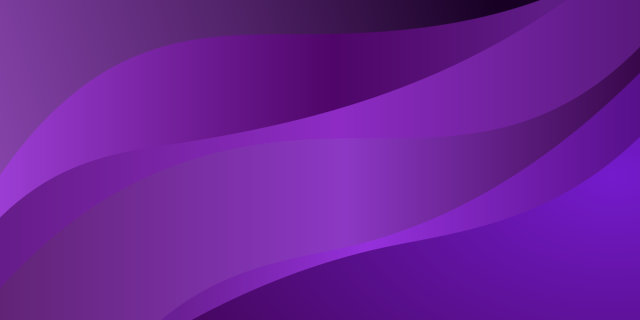
A WebGL 2 fragment shader for this background:

```glsl
#version 300 es
precision highp float;
// Layered purple ribbons sweeping from lower left to upper right.
// Each ribbon lies below a smooth two-piece Hermite curve and is filled
// with a three-stop gradient; layers are painted from top to bottom.

uniform vec2 u_resolution;
out vec4 fragColor;

// The canvas spans 2 x 1 units.
const vec2 CANVAS = vec2(2.0, 1.0);

// An edge passes through three knots, each holding x, height and slope.
struct Edge { vec3 start, middle, end; };

const Edge EDGES[5] = Edge[5](
    Edge(vec3(0.0, 0.453, 1.44), vec3(0.938, 0.893, 0.0), vec3(1.688, 1.0, 0.36)),
    Edge(vec3(0.0, 0.320, 0.98), vec3(0.625, 0.563, 0.17), vec3(1.771, 1.0, 0.70)),
    Edge(vec3(0.0, 0.099, 1.10), vec3(1.107, 0.568, 0.0), vec3(2.0, 0.854, 1.02)),
    Edge(vec3(0.503, 0.0, 0.83), vec3(1.042, 0.219, 0.20), vec3(2.0, 0.773, 1.0)),
    Edge(vec3(0.599, 0.0, 0.54), vec3(1.250, 0.237, 0.19), vec3(2.0, 0.573, 0.97)));

// A ramp holds its three stop positions and their colours.
struct Ramp { vec3 stops, first, second, third; };

const Ramp SKY = Ramp(vec3(-0.15, 0.75, 1.55),
    vec3(0.52, 0.26, 0.66), vec3(0.31, 0.13, 0.40), vec3(0.09, 0.0, 0.14));
const float SKY_TILT = 0.3;

const Ramp RIBBONS[4] = Ramp[4](
    Ramp(vec3(0.0, 1.04, 1.7),
        vec3(0.61, 0.24, 0.83), vec3(0.31, 0.02, 0.41), vec3(0.37, 0.11, 0.52)),
    Ramp(vec3(0.0, 1.06, 2.0),
        vec3(0.40, 0.11, 0.54), vec3(0.555, 0.17, 0.77), vec3(0.35, 0.10, 0.49)),
    Ramp(vec3(0.0, 1.08, 2.0),
        vec3(0.38, 0.14, 0.46), vec3(0.55, 0.22, 0.77), vec3(0.22, 0.03, 0.29)),
    Ramp(vec3(0.56, 1.15, 2.0),
        vec3(0.42, 0.12, 0.58), vec3(0.585, 0.19, 0.86), vec3(0.34, 0.06, 0.54)));

// Radial glow that fills the lower right corner.
const vec2 GLOW_CENTER = vec2(1.92, 0.45);
const vec2 GLOW_RADII = vec2(1.45, 0.95);
const vec3 GLOW_BRIGHT = vec3(0.455, 0.105, 0.80);
const vec3 GLOW_DARK = vec3(0.28, 0.03, 0.39);

// Height and slope of the cubic between two knots, straight beyond them.
vec2 hermite(vec3 a, vec3 b, float x) {
    float span = b.x - a.x;
    float t = clamp((x - a.x) / span, 0.0, 1.0);
    float rise = b.y - a.y;
    float c2 = 3.0 * rise - span * (2.0 * a.z + b.z);
    float c3 = span * (a.z + b.z) - 2.0 * rise;
    float height = a.y + t * (span * a.z + t * (c2 + t * c3));
    float slope = a.z + t * (2.0 * c2 + 3.0 * c3 * t) / span;
    return vec2(height + slope * (x - mix(a.x, b.x, t)), slope);
}

// Smooth coverage of the region below an edge.
float coverBelow(Edge edge, vec2 p, float pixel) {
    vec2 curve = p.x < edge.middle.x
        ? hermite(edge.start, edge.middle, p.x)
        : hermite(edge.middle, edge.end, p.x);
    float dist = (curve.x - p.y) / sqrt(1.0 + curve.y * curve.y);
    return smoothstep(-0.75 * pixel, 0.75 * pixel, dist);
}

vec3 rampColor(Ramp ramp, float t) {
    float early = clamp((t - ramp.stops.x) / (ramp.stops.y - ramp.stops.x), 0.0, 1.0);
    float late = clamp((t - ramp.stops.y) / (ramp.stops.z - ramp.stops.y), 0.0, 1.0);
    return mix(mix(ramp.first, ramp.second, early), ramp.third, late);
}

void main() {
    vec2 p = gl_FragCoord.xy / u_resolution * CANVAS;
    float pixel = CANVAS.y / u_resolution.y;

    // Dark sky with a tilted gradient
    vec3 color = rampColor(SKY, p.x + SKY_TILT * (p.y - 1.0));

    // Ribbons, each covering everything below its upper edge
    for (int i = 0; i < 4; i++) {
        color = mix(color, rampColor(RIBBONS[i], p.x), coverBelow(EDGES[i], p, pixel));
    }

    // Glowing corner below the last edge
    float falloff = min(length((p - GLOW_CENTER) / GLOW_RADII), 1.0);
    vec3 glow = mix(GLOW_BRIGHT, GLOW_DARK, falloff);
    color = mix(color, glow, coverBelow(EDGES[4], p, pixel));

    fragColor = vec4(color, 1.0);
}
```
